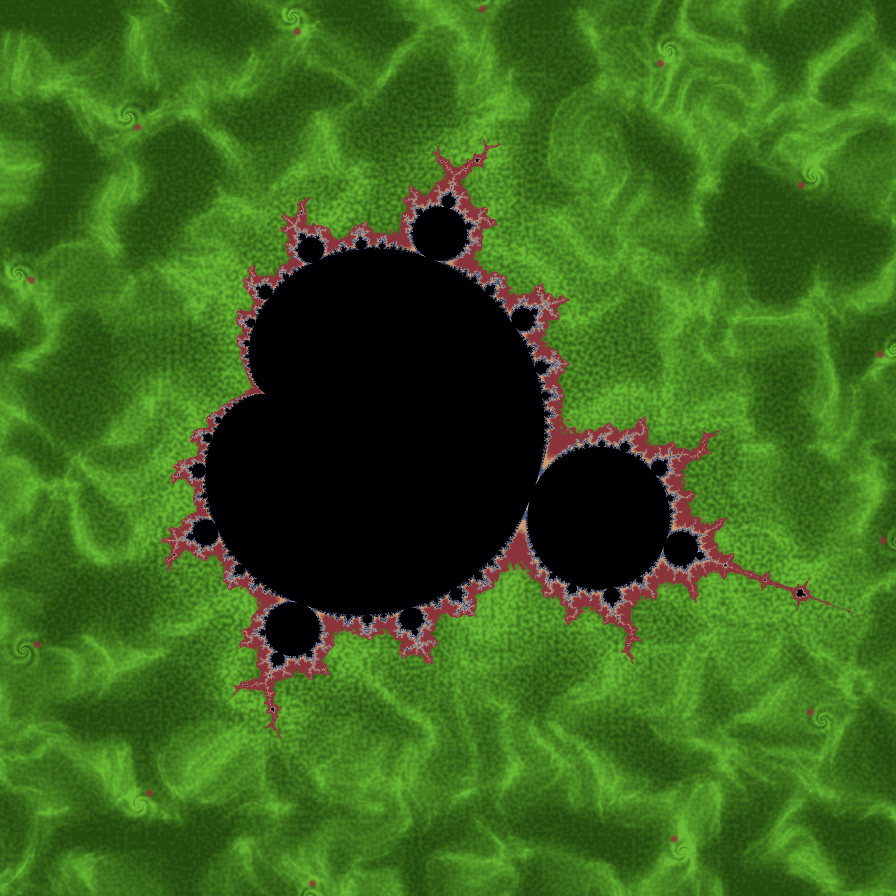
Reproduce this background procedurally as a WebGL 1 fragment shader.

```glsl
precision highp float;

uniform vec2 u_resolution;

// Placement of the fractal: its cusp, and the step that lowers c by one
const vec2 CUSP = vec2(0.2975, 0.5599);
const vec2 AXIS = vec2(0.2965, -0.1105);
const int MAX_STEPS = 160;
const int SAMPLES = 2;
const float BAILOUT = 64.0;

// Escape counts where the edge colours begin
const float RED_START = 10.5;
const float TAN_START = 18.0;
const float BLUE_START = 28.0;
const float PALE_START = 42.0;

const vec3 INSIDE = vec3(0.0, 0.0, 0.01);
const vec3 DARK_GREEN = vec3(0.14, 0.29, 0.055);
const vec3 BRIGHT_GREEN = vec3(0.37, 0.67, 0.18);
const vec3 RED = vec3(0.54, 0.20, 0.23);
const vec3 TAN = vec3(0.80, 0.60, 0.43);
const vec3 BLUE = vec3(0.25, 0.34, 0.53);
const vec3 PALE = vec3(0.68, 0.65, 0.67);
const vec3 NAVY = vec3(0.05, 0.06, 0.14);

const float LACE_SCALE = 7.5;
const float GRAIN_SCALE = 210.0;

// Ring of small curls around the fractal
const vec2 RING_CENTER = vec2(0.495, 0.492);
const float RING_RADIUS = 0.5;
const int CURLS = 15;
const float CURL_START = 0.227;
const float CURL_SIZE = 0.028;
const float DOT_SIZE = 0.006;

vec2 gradient(vec2 cell) {
  float h = fract(sin(dot(cell, vec2(127.1, 311.7))) * 43758.5);
  return vec2(cos(6.28318 * h), sin(6.28318 * h));
}

float gradientNoise(vec2 p) {
  vec2 i = floor(p), f = fract(p);
  vec2 u = f * f * f * (f * (f * 6.0 - 15.0) + 10.0);
  vec2 e = vec2(1.0, 0.0);
  float low = mix(dot(gradient(i), f), dot(gradient(i + e), f - e), u.x);
  float high = mix(dot(gradient(i + e.yx), f - e.yx),
                   dot(gradient(i + e.xx), f - e.xx), u.x);
  return mix(low, high, u.y);
}

// Ridged octaves, each confined to the ridges of the last
float lace(vec2 p) {
  p += 0.4 * vec2(gradientNoise(p * 1.7), gradientNoise(p * 1.7 + 31.0));
  float sum = 0.0, amp = 0.5, weight = 1.0;
  for (int i = 0; i < 6; i++) {
    float ridge = max(1.0 - 2.2 * abs(gradientNoise(p)), 0.0);
    ridge *= ridge * weight;
    weight = clamp(ridge * 1.8, 0.0, 1.0);
    sum += ridge * amp;
    amp *= 0.7;
    p = mat2(1.6, 1.2, -1.2, 1.6) * p + 17.3;
  }
  return sum;
}

// Smooth escape count, or -1 inside the set
float escapeCount(vec2 p) {
  vec2 d = p - CUSP;
  vec2 c = vec2(0.25, 0.0)
         - vec2(dot(d, AXIS), d.y * AXIS.x - d.x * AXIS.y) / dot(AXIS, AXIS);
  vec2 z = vec2(0.0);
  for (int i = 0; i < MAX_STEPS; i++) {
    z = vec2(z.x * z.x - z.y * z.y, 2.0 * z.x * z.y) + c;
    if (dot(z, z) > BAILOUT * BAILOUT)
      return float(i) + 1.0 - log2(log2(length(z)));
  }
  return -1.0;
}

vec3 shade(float count, float texture, float grain) {
  if (count < 0.0) return INSIDE;
  float halo = smoothstep(0.8, 6.5, count);
  float tone = texture * mix(0.95, 0.45, halo) + 0.55 * halo
             + grain * (0.25 + 0.45 * halo);
  vec3 color = mix(DARK_GREEN, BRIGHT_GREEN, clamp(tone, 0.0, 1.15));
  float n = count + 2.5 * grain;
  color = mix(color, RED, smoothstep(RED_START - 0.7, RED_START + 0.7, n));
  color = mix(color, TAN, smoothstep(TAN_START, TAN_START + 6.0, n));
  color = mix(color, BLUE, smoothstep(BLUE_START, BLUE_START + 6.0, n));
  color = mix(color, PALE, smoothstep(PALE_START, PALE_START + 10.0, n));
  return mix(color, NAVY, smoothstep(70.0, 110.0, n));
}

void main() {
  float unit = 1.0 / min(u_resolution.x, u_resolution.y);
  vec2 p = (gl_FragCoord.xy - 0.5 * u_resolution) * unit + 0.5;
  float texture = lace(p * LACE_SCALE);
  float grain = gradientNoise(p * GRAIN_SCALE);

  // Spiral glows and their bright cores
  float cores = 0.0;
  for (int i = 0; i < CURLS; i++) {
    float a = CURL_START + 6.28318 * float(i) / float(CURLS);
    vec2 outward = vec2(cos(a), sin(a));
    vec2 q = p - RING_CENTER - RING_RADIUS * outward;
    cores += 1.0 - smoothstep(0.3 * DOT_SIZE, DOT_SIZE, length(q));
    q -= 0.6 * CURL_SIZE * outward;
    float r = length(q) / CURL_SIZE + 0.001;
    float arms = 0.5 + 0.5 * sin(3.0 * atan(q.y, q.x + 0.00001) + 7.0 * log(r));
    texture += 0.7 * arms * exp(-2.0 * r * r);
  }

  vec3 color = vec3(0.0);
  for (int y = 0; y < SAMPLES; y++) {
    for (int x = 0; x < SAMPLES; x++) {
      vec2 offset = (vec2(float(x), float(y)) + 0.5) / float(SAMPLES) - 0.5;
      color += shade(escapeCount(p + offset * unit), texture, grain);
    }
  }
  color /= float(SAMPLES * SAMPLES);
  gl_FragColor = vec4(mix(color, RED, 0.8 * min(cores, 1.0)), 1.0);
}
```
